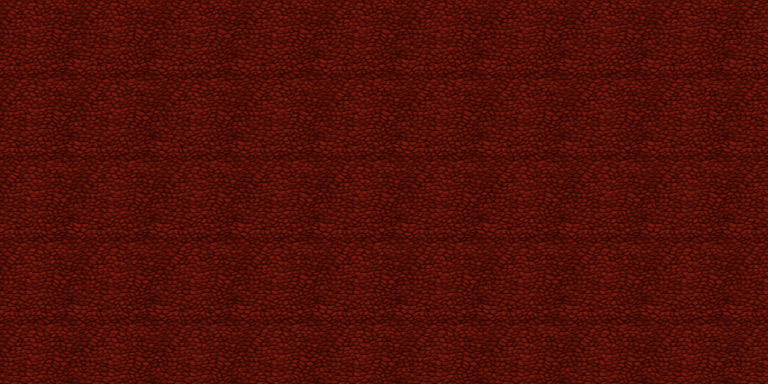
A WebGL 2 fragment shader for this texture:

```glsl
#version 300 es
precision highp float;
// Dark red pebbled leather, made of one square tile repeated over the canvas.
// Each tile holds flat, staggered Voronoi pebbles shaded softly from above,
// with broken creases between them and worn streaks that wrap at the edges.

uniform vec2 u_resolution;
out vec4 fragColor;

const float TILES_DOWN = 4.6875;            // repeats over the canvas height
const vec2 PEBBLES = vec2(13.0, 22.0);      // pebbles per tile, even row count
const float JITTER = 0.75;                  // scatter of pebble centres
const float CREASE_WIDTH = 0.65;            // in pebble units
const float CREASE_DEPTH = 0.62;
const float TOP_LIGHT = 0.72;
const float PEBBLE_VARIATION = 0.22;
const float PATCH_STRENGTH = 0.2;
const vec2 PATCHES = vec2(4.0, 10.0);       // blotches per tile
const vec2 BREAKS = vec2(9.0, 14.0);        // changes of crease depth per tile
const float COLUMN_STRENGTH = 0.055;
const float COLUMN_CENTRE = 0.35;
const float STREAK_STRENGTH = 0.24;
const int SAMPLES = 3;                      // smoothing samples per axis
const vec3 CREASE_COLOR = vec3(0.19, 0.030, 0.013);
const vec3 LEATHER_COLOR = vec3(0.33, 0.060, 0.030);
const vec3 SHINE_COLOR = vec3(0.48, 0.105, 0.060);
const float TAU = 6.2831853;

float hash(vec2 p) {
    return fract(sin(dot(p, vec2(127.1, 311.7))) * 43758.5453);
}

vec2 hash2(vec2 p) {
    return vec2(hash(p), hash(p + 57.3));
}

// Value noise that repeats after "period" cells.
float tiledNoise(vec2 p, vec2 period) {
    vec2 cell = floor(p);
    vec2 f = smoothstep(0.0, 1.0, p - cell);
    vec2 a = mod(cell, period);
    vec2 b = mod(cell + 1.0, period);
    return mix(mix(hash(a), hash(vec2(b.x, a.y)), f.x),
               mix(hash(vec2(a.x, b.y)), hash(b), f.x), f.y);
}

// Soft elongated spot that wraps around the tile.
float streak(vec2 uv, vec2 centre, vec2 size) {
    vec2 d = (fract(uv - centre + 0.5) - 0.5) / size;
    return exp(-dot(d, d));
}

// Brightness of the pebbled grain, about 0.5 on average.
float grain(vec2 uv) {
    vec2 p = uv * PEBBLES;
    p += 0.3 * sin(TAU * (uv.yx * vec2(2.0, 3.0) + uv));
    float nearest = 9.0, second = 9.0, slope = 0.0, tint = 0.0;
    for (int j = -1; j <= 1; j++) {
        float row = floor(p.y) + float(j);
        float stagger = 0.5 * mod(row, 2.0);
        for (int i = -1; i <= 1; i++) {
            vec2 cell = vec2(floor(p.x - stagger) + float(i), row);
            vec2 id = mod(cell, PEBBLES);
            vec2 centre = cell + 0.5 + JITTER * (hash2(id) - 0.5);
            vec2 d = p - centre - vec2(stagger, 0.0);
            float dist = length(d);
            if (dist < nearest) {
                second = nearest;
                nearest = dist;
                slope = d.y;
                tint = hash(id + 19.7) - 0.5;
            } else {
                second = min(second, dist);
            }
        }
    }
    float dome = smoothstep(0.0, CREASE_WIDTH, second - nearest);
    float depth = CREASE_DEPTH * mix(0.4, 1.6, tiledNoise(uv * BREAKS, BREAKS));
    return 0.5 + depth * (dome - 0.5) - TOP_LIGHT * slope
         + PEBBLE_VARIATION * tint;
}

// Broad light and dark areas of the tile.
float wear(vec2 uv) {
    float blotches = tiledNoise(uv * PATCHES, PATCHES) - 0.5;
    float column = cos(TAU * (uv.x - COLUMN_CENTRE));
    float streaks = streak(uv, vec2(0.78, 0.04), vec2(0.22, 0.05))
                  + 0.8 * streak(uv, vec2(0.94, 0.75), vec2(0.14, 0.05))
                  - 0.8 * streak(uv, vec2(0.50, 0.92), vec2(0.30, 0.03))
                  - 0.2 * streak(uv, vec2(0.72, 0.42), vec2(0.25, 0.22));
    return PATCH_STRENGTH * blotches + COLUMN_STRENGTH * column
         + STREAK_STRENGTH * streaks;
}

vec3 leather(vec2 uv) {
    float tone = clamp(grain(uv) + wear(uv), 0.0, 1.0);
    vec3 low = mix(CREASE_COLOR, LEATHER_COLOR, min(tone * 2.0, 1.0));
    return mix(low, SHINE_COLOR, max(tone * 2.0 - 1.0, 0.0));
}

void main() {
    vec3 color = vec3(0.0);
    for (int j = 0; j < SAMPLES; j++) {
        for (int i = 0; i < SAMPLES; i++) {
            vec2 offset = (vec2(i, j) + 0.5) / float(SAMPLES) - 0.5;
            vec2 p = (gl_FragCoord.xy + offset) / u_resolution.y;
            // Tiles are counted from the top left corner.
            color += leather(fract(vec2(p.x, 1.0 - p.y) * TILES_DOWN));
        }
    }
    fragColor = vec4(color / float(SAMPLES * SAMPLES), 1.0);
}
```
